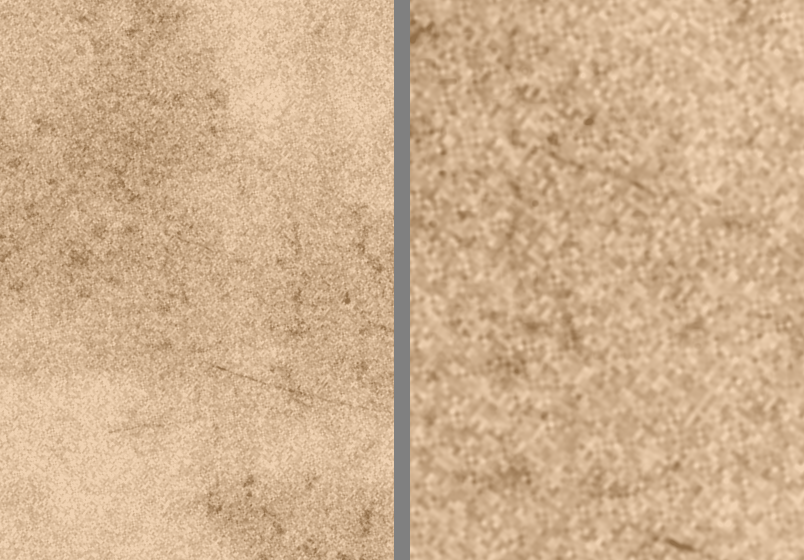
Left: the whole. Right: its middle third, enlarged.
A WebGL 1 fragment shader for this texture:

```glsl
precision highp float;
// Aged parchment: warped noise clouds give the broad stains, masked finer
// noise gives broken dark flecks, and sharp fine noise gives the paper grain.
// A soft tide stain and a few thin creases are drawn on top.

uniform vec2 u_resolution;

#define DARK_TAN vec3(0.71, 0.58, 0.44)
#define PALE_TAN vec3(0.88, 0.76, 0.63)
#define BASE_TONE 0.76
#define CLOUD_SCALE 4.2
#define CLOUD_CONTRAST 1.65
#define FLECK_SCALE 34.0
#define FLECK_DEPTH 0.75
#define GRAIN_SCALE 310.0
#define GRAIN_CONTRAST 0.98
#define TIDE_DEPTH 0.46
#define CREASE_WIDTH 0.0022
#define CREASE_DEPTH 0.6

float hash(vec2 p) {
  vec3 h = fract(p.xyx * 0.1031);
  h += dot(h, h.yzx + 33.33);
  return fract((h.x + h.y) * h.z);
}

float noise(vec2 p) {
  vec2 cell = floor(p);
  vec2 f = fract(p);
  f = f * f * (3.0 - 2.0 * f);
  float low = mix(hash(cell), hash(cell + vec2(1.0, 0.0)), f.x);
  float high = mix(hash(cell + vec2(0.0, 1.0)), hash(cell + 1.0), f.x);
  return mix(low, high, f.y);
}

// Five octaves, each turned so the lattice does not show; range 0 to 1.
float fbm(vec2 p) {
  float sum = 0.0;
  float weight = 0.5;
  float total = 0.0;
  for (int i = 0; i < 5; i++) {
    sum += weight * noise(p);
    total += weight;
    weight *= 0.62;
    p = mat2(1.6, 1.2, -1.2, 1.6) * p + 17.3;
  }
  return sum / total;
}

// Fine specks with a slight side-lit relief and a coarser tooth.
float paperGrain(vec2 p) {
  vec2 q = mat2(0.8, 0.6, -0.6, 0.8) * p * GRAIN_SCALE + 400.0;
  float speck = noise(q) - 0.5;
  float relief = noise(q + 40.0) - noise(q + vec2(40.9, 40.3));
  float tooth = noise(q * 0.5 + 90.0) - 0.5;
  return 1.1 * speck + 0.4 * relief + 0.45 * tooth;
}

// Thin bowed line between two points, fading towards its far end.
float crease(vec2 p, vec2 start, vec2 end, float bow) {
  float along = (p.x - start.x) / (end.x - start.x);
  float line = mix(start.y, end.y, along) + 4.0 * bow * along * (1.0 - along);
  line += 0.005 * (noise(p.xx * 45.0) - 0.5);
  float ends = smoothstep(0.0, 0.06, along) * (1.0 - smoothstep(0.6, 1.05, along));
  float d = (p.y - line) / CREASE_WIDTH;
  float shade = exp(-d * d) + 0.25 * exp(-d * d * 0.06);
  return shade * ends * (0.3 + 1.1 * noise(p * 90.0));
}

// Stain that ends sharply at its lower rim and fades upwards.
float tideStain(vec2 p) {
  float rim = 0.29 + 0.08 * p.x + 0.05 * (fbm(p * 7.0 + 60.0) - 0.5);
  float height = p.y - rim;
  float fade = exp(-6.0 * max(height, 0.0));
  return smoothstep(0.0, 0.045, height) * fade * (1.0 - smoothstep(0.1, 0.5, p.x));
}

void main() {
  vec2 p = gl_FragCoord.xy / u_resolution.y;

  // Broad stains
  vec2 warp = vec2(fbm(p * 4.0 + 5.0), fbm(p * 4.0 + 31.0)) - 0.5;
  float cloud = fbm((p + 0.22 * warp) * CLOUD_SCALE + 11.0) - 0.5;
  float tone = BASE_TONE + CLOUD_CONTRAST * cloud;
  tone -= TIDE_DEPTH * tideStain(p);

  // Dark flecks, clustered in the darker patches and broken into dots
  float patches = 1.0 - smoothstep(-0.16, 0.14, cloud);
  float flecks = smoothstep(0.54, 0.78, fbm(p * FLECK_SCALE + 73.0));
  float dots = smoothstep(0.66, 0.95, noise(p * 165.0 + 29.0));
  tone -= FLECK_DEPTH * flecks * (0.2 + patches) * (0.45 + noise(p * 140.0));
  tone -= 0.45 * dots * (0.15 + patches);

  // Creases
  float folds = crease(p, vec2(0.36, 0.355), vec2(0.76, 0.255), -0.014);
  folds += 0.7 * crease(p, vec2(0.29, 0.586), vec2(0.43, 0.543), -0.005);
  folds += 0.8 * crease(p, vec2(0.19, 0.228), vec2(0.35, 0.247), 0.002);
  tone -= CREASE_DEPTH * folds;

  // Grain, stronger where the paper is stained
  tone += GRAIN_CONTRAST * paperGrain(p) * mix(1.2, 0.85, clamp(tone, 0.0, 1.0));

  gl_FragColor = vec4(mix(DARK_TAN, PALE_TAN, clamp(tone, -0.8, 1.35)), 1.0);
}
```
